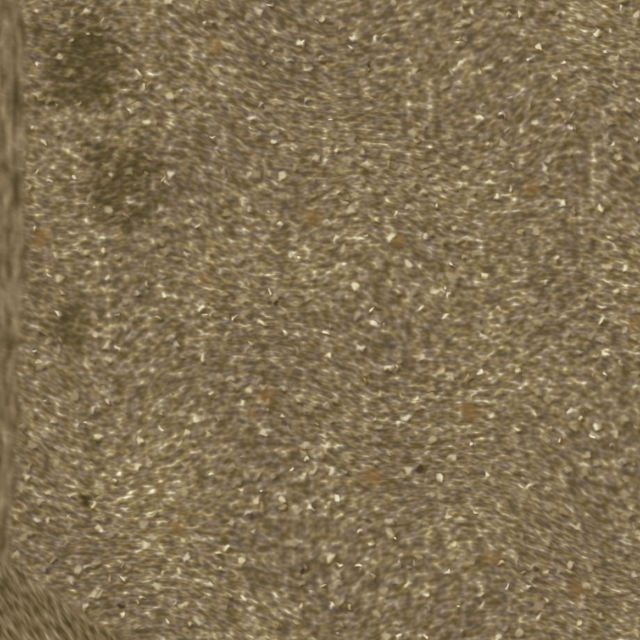
A three.js fragment shader for this texture:

```glsl
// Draws coarse sandy gravel with glinting grains, damp patches and a blurred left edge.
varying vec2 vUv;

// Tones from deepest shadow to glint
const vec3 SHADOW = vec3(0.28, 0.23, 0.14);
const vec3 UMBER = vec3(0.40, 0.34, 0.23);
const vec3 EARTH = vec3(0.49, 0.42, 0.31);
const vec3 SAND = vec3(0.565, 0.495, 0.375);
const vec3 PALE = vec3(0.66, 0.60, 0.47);
const vec3 CREAM = vec3(0.79, 0.74, 0.60);
const vec3 GLINT = vec3(0.95, 0.92, 0.82);
const vec3 RUST = vec3(0.53, 0.39, 0.20);
const vec3 OLIVE = vec3(0.36, 0.32, 0.17);
const vec3 WARMTH = vec3(0.015, 0.005, -0.06);

const vec2 CLUMP_FREQ = vec2(24.0, 38.0);
const vec2 STREAK_FREQ = vec2(62.0, 105.0);
const vec2 FINE_FREQ = vec2(115.0, 185.0);
const float CLOUD_GAIN = 0.7;
const float CLUMP_GAIN = 1.1;
const float STREAK_GAIN = 2.5;
const float FINE_GAIN = 1.6;
const float BRIGHT_SKEW = 0.16;
const float TONE_SHIFT = -0.2;
const vec2 GRAIN_GRID = vec2(46.0, 60.0);
const vec2 GRAIN_SIZE = vec2(0.0074, 0.0047);
const float GRAIN_CHANCE = 0.34;
const float GRAIN_ROUGHNESS = 0.006;
const vec2 SHADOW_SHIFT = vec2(-0.004, 0.006);

vec2 hash2(vec2 p) {
  vec3 q = fract(p.xyx * vec3(0.1031, 0.1030, 0.0973));
  q += dot(q, q.yzx + 33.33);
  return fract((q.xx + q.yz) * q.zy);
}

float cornerSlope(vec2 cell, vec2 offset) {
  float a = 6.2832 * hash2(cell).x;
  return dot(vec2(cos(a), sin(a)), offset);
}

float gradientNoise(vec2 p) {
  vec2 i = floor(p), f = fract(p);
  vec2 u = f * f * f * (f * (f * 6.0 - 15.0) + 10.0);
  vec2 e = vec2(1.0, 0.0);
  return mix(mix(cornerSlope(i, f), cornerSlope(i + e, f - e), u.x),
             mix(cornerSlope(i + e.yx, f - e.yx), cornerSlope(i + 1.0, f - 1.0), u.x), u.y);
}

vec2 turn(vec2 p, float a) {
  return vec2(cos(a) * p.x + sin(a) * p.y, cos(a) * p.y - sin(a) * p.x);
}

// Scattered soft ellipses: x is coverage, y is a random value per ellipse
vec2 scatter(vec2 p, vec2 grid, vec2 size, float chance, float seed) {
  vec2 home = floor(p * grid), best = vec2(0.0);
  for (int y = -1; y <= 1; y++) {
    for (int x = -1; x <= 1; x++) {
      vec2 cell = home + vec2(float(x), float(y));
      vec2 place = hash2(cell + seed), kind = hash2(cell + seed + 57.0);
      vec2 d = turn(p - (cell + place) / grid, (fract(place.x * 7.0 + place.y * 5.0) - 0.5) * 2.4);
      float r = length(d / (size * mix(0.6, 1.35, kind.y)));
      float mask = step(kind.x, chance) * (1.0 - smoothstep(0.2, 1.3, r));
      if (mask > best.x) best = vec2(mask, kind.x / chance);
    }
  }
  return best;
}

float patchMask(vec2 p, vec2 centre, vec2 size) {
  float ragged = 0.8 * gradientNoise(p * 24.0) + 0.6 * gradientNoise(p * 70.0);
  return 1.0 - smoothstep(0.35, 1.25, length((p - centre) / size) + ragged);
}

float ramp(float lo, float hi, float t) {
  return clamp((t - lo) / (hi - lo), 0.0, 1.0);
}

vec3 sandTone(float t) {
  vec3 c = mix(SHADOW, UMBER, ramp(-2.6, -1.25, t));
  c = mix(c, EARTH, ramp(-1.25, -0.35, t));
  c = mix(c, SAND, ramp(-0.35, 0.6, t));
  c = mix(c, PALE, ramp(0.6, 1.45, t));
  c = mix(c, CREAM, ramp(1.45, 2.3, t));
  return mix(c, GLINT, ramp(2.3, 3.3, t));
}

void main() {
  vec2 p = vUv;
  float cloud = gradientNoise(p * 6.0 + 3.0);

  // Streaked ground with gently wandering direction
  vec2 flow = p + vec2(0.0, 0.08 * gradientNoise(p * 3.0 + 8.0) + 0.08 * p.x);
  float tone = STREAK_GAIN * gradientNoise(flow * STREAK_FREQ)
             + FINE_GAIN * gradientNoise(flow * FINE_FREQ + 19.0)
             + CLUMP_GAIN * gradientNoise(flow * CLUMP_FREQ + 31.0)
             + CLOUD_GAIN * cloud;
  tone += BRIGHT_SKEW * tone * tone + TONE_SHIFT;

  // Damp patches near the left side
  float damp = max(patchMask(p, vec2(0.13, 0.90), vec2(0.07, 0.09)),
               max(patchMask(p, vec2(0.19, 0.72), vec2(0.06, 0.075)),
                   patchMask(p, vec2(0.11, 0.50), vec2(0.035, 0.04))));
  tone -= 1.1 * damp;

  // Bright rough grains, each with a shadow below, and a few dark pebbles
  vec2 rough = p + GRAIN_ROUGHNESS * vec2(gradientNoise(p * 95.0), gradientNoise(p * 95.0 + 47.0));
  vec2 grain = scatter(rough, GRAIN_GRID, GRAIN_SIZE, GRAIN_CHANCE, 5.0);
  float shade = scatter(rough + SHADOW_SHIFT, GRAIN_GRID, GRAIN_SIZE, GRAIN_CHANCE, 5.0).x;
  tone -= 0.7 * shade;
  tone = mix(tone, mix(1.0, 3.4, grain.y * grain.y), 0.9 * grain.x);
  tone -= 2.6 * scatter(rough, vec2(9.0), vec2(0.011, 0.008), 0.08, 71.0).x;

  // Colour drift, damp tint and rusty stones
  vec3 color = sandTone(tone);
  color += WARMTH * (gradientNoise(flow * vec2(50.0, 70.0) + 41.0) + 0.3 * cloud);
  color = mix(color, OLIVE, 0.3 * damp);
  color = mix(color, RUST, 0.55 * scatter(rough, vec2(10.0), vec2(0.016, 0.012), 0.08, 23.0).x);

  // Smeared upright strip along the left edge
  float edge = 0.022 + 0.022 * smoothstep(0.1, 0.6, p.y) + 0.01 * gradientNoise(p * 14.0);
  float smear = gradientNoise(p * vec2(60.0, 16.0)) + 0.8 * gradientNoise(p * vec2(100.0, 40.0));
  color = mix(color, sandTone(2.0 * smear - 0.6), 0.85 * (1.0 - smoothstep(edge - 0.014, edge + 0.004, p.x)));

  // Olive wedge of slanted blades in the lower corner
  vec2 blade = turn(p, -1.0) * vec2(38.0, 130.0);
  float wedge = 1.0 - smoothstep(-0.012, 0.012, p.y + 0.68 * p.x - 0.13 + 0.02 * gradientNoise(p * 30.0));
  vec3 bladeColor = sandTone(3.2 * gradientNoise(blade) + 1.6 * gradientNoise(blade * 1.9) - 0.4);
  color = mix(color, mix(bladeColor, OLIVE, 0.25), wedge);

  gl_FragColor = vec4(color, 1.0);
}
```
